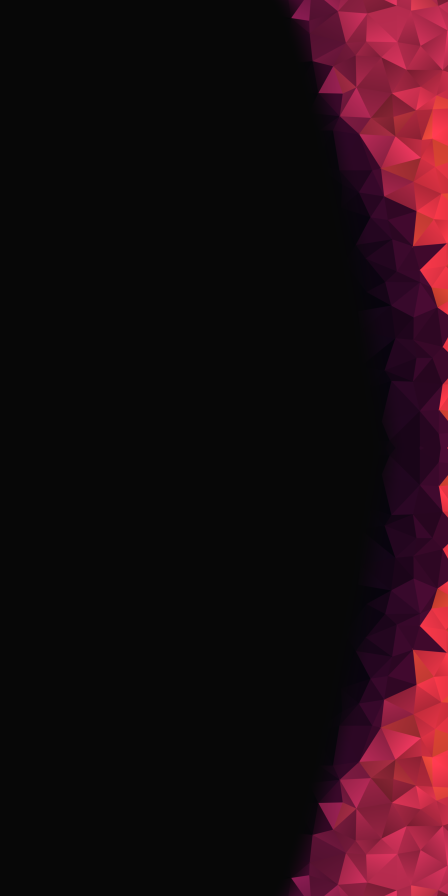
Reproduce this background procedurally as a WebGL 2 fragment shader.

```glsl
#version 300 es
precision highp float;

uniform vec2 u_resolution;
out vec4 fragColor;

// Palette
const vec3 NIGHT = vec3(0.027, 0.027, 0.029);
const vec3 NAVY = vec3(0.024, 0.016, 0.055);
const vec3 PLUM = vec3(0.15, 0.025, 0.13);
const vec3 WINE = vec3(0.28, 0.04, 0.19);
const vec3 MAGENTA = vec3(0.40, 0.08, 0.24);
const vec3 ROSE = vec3(0.65, 0.155, 0.28);
const vec3 RED = vec3(0.89, 0.20, 0.26);
const vec3 EMBER = vec3(0.80, 0.30, 0.15);

// Mesh and band shape, in canvas widths
const float CELL = 0.056;
const float JITTER = 0.68;
const float RAGGED = 0.04;
const vec2 FRONT_EDGE = vec2(0.685, 0.985);
const vec2 BACK_EDGE = vec2(0.60, 0.83);
const float BACK_FADE = 0.08;

vec2 hash2(vec2 p) {
    vec3 q = fract(p.xyx * vec3(0.1031, 0.1030, 0.0973));
    q += dot(q, q.yzx + 33.33);
    return fract((q.xx + q.yz) * q.zy);
}

// Left limits of the bright and dark bands; t runs from outer edge to centre
float frontEdge(float t) {
    return mix(FRONT_EDGE.x, FRONT_EDGE.y, smoothstep(0.0, 0.7, t))
         + 0.025 * smoothstep(0.7, 1.0, t);
}

float backEdge(float t) {
    return mix(BACK_EDGE.x, BACK_EDGE.y, pow(clamp(t, 0.0, 1.0), 0.7));
}

vec2 meshPoint(vec2 id) {
    return (id + 0.5 + JITTER * (hash2(id + 17.0) - 0.5)) * CELL;
}

float lineSide(vec2 p, vec2 a, vec2 b) {
    vec2 e = b - a, q = p - a;
    return (e.x * q.y - e.y * q.x) / max(length(e), 1e-5);
}

// Positive inside the triangle
float triangleDepth(vec2 p, vec2 a, vec2 b, vec2 c) {
    float turn = sign(lineSide(c, a, b));
    return min(turn * lineSide(p, a, b),
           min(turn * lineSide(p, b, c), turn * lineSide(p, c, a)));
}

vec3 backColor(vec2 p, vec2 center, float tone) {
    float back = backEdge(center.y);
    float u = (center.x - back) / (frontEdge(center.y) - back);
    u += 0.6 * (1.0 - smoothstep(0.0, 0.22, center.y)) + 0.2 * (tone - 0.5);
    vec3 color = mix(NAVY, PLUM, smoothstep(0.1, 0.6, u));
    color = mix(color, WINE, smoothstep(0.55, 1.05, u)) * (0.85 + 0.3 * tone);
    float edge = backEdge(p.y);
    return mix(NIGHT, color, smoothstep(edge, edge + BACK_FADE, p.x));
}

vec3 frontColor(vec2 center, float inset, vec2 rnd) {
    vec3 color = mix(MAGENTA, ROSE, smoothstep(0.0, 0.17, inset + 0.2 * center.y));
    float heat = smoothstep(0.85, 0.99, center.x) * smoothstep(0.08, 0.34, center.y);
    color = mix(color, RED, heat);
    float accent = step(0.86, rnd.y) * mix(0.2, 0.6, heat);
    color = mix(color, EMBER, accent);
    return color * mix(0.68 + 0.55 * rnd.x, 0.9 + 0.18 * rnd.x, heat);
}

// One facet: flat hue from its centre, with a slight inner gradient
vec3 facetColor(vec2 p, vec2 center) {
    vec2 rnd = hash2(floor(center * 4096.0));
    vec2 slope = hash2(floor(center * 4096.0) + 71.0) - 0.5;
    float inset = center.x - frontEdge(center.y) + RAGGED * (rnd.x - 0.5);
    if (inset < 0.0) return backColor(p, center, rnd.x);
    float shade = 1.0 + 0.45 * dot(p - center, slope) / CELL;
    return frontColor(center, inset, rnd) * clamp(shade, 0.7, 1.3);
}

void main() {
    // Fold the canvas about its horizontal centre line
    vec2 uv = gl_FragCoord.xy / u_resolution;
    vec2 p = vec2(uv.x, 1.0 - abs(2.0 * uv.y - 1.0));
    float soft = 0.7 / u_resolution.x;

    // Blend the triangles of the nearby jittered cells by coverage
    vec2 base = floor(p / CELL - 0.5);
    vec3 sum = vec3(0.0);
    float weight = 0.0;
    for (int j = -1; j <= 1; j++)
    for (int i = -1; i <= 1; i++) {
        vec2 id = base + vec2(i, j);
        vec2 a = meshPoint(id), b = meshPoint(id + vec2(1, 0));
        vec2 c = meshPoint(id + vec2(1, 1)), d = meshPoint(id + vec2(0, 1));
        // Split along the shorter diagonal to avoid slivers
        bool flip = distance(b, d) < distance(a, c);
        for (int k = 0; k < 2; k++) {
            vec2 v0 = flip ? b : a;
            vec2 v1 = flip ? (k == 0 ? d : c) : (k == 0 ? b : c);
            vec2 v2 = flip ? (k == 0 ? a : d) : (k == 0 ? c : d);
            float cover = smoothstep(-soft, soft, triangleDepth(p, v0, v1, v2));
            if (cover > 0.0) {
                sum += cover * facetColor(p, (v0 + v1 + v2) / 3.0);
                weight += cover;
            }
        }
    }
    fragColor = vec4(sum / max(weight, 1e-4), 1.0);
}
```
